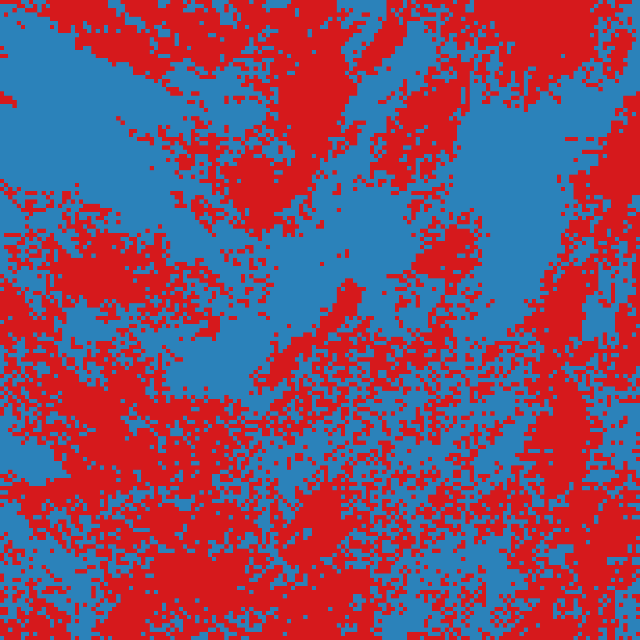
Reproduce this texture procedurally as a WebGL 1 fragment shader.

```glsl
precision highp float;

uniform vec2 u_resolution;

const vec3 BLUE = vec3(0.17, 0.51, 0.73);
const vec3 RED = vec3(0.84, 0.10, 0.11);
const float CELLS = 154.0;
const float EDGE_SOFTNESS = 0.06;

float hash(vec2 p) {
    return fract(sin(dot(p, vec2(127.1, 311.7))) * 43758.5453);
}

float valueNoise(vec2 p) {
    vec2 i = floor(p);
    vec2 f = fract(p);
    vec2 w = f * f * (3.0 - 2.0 * f);
    float low = mix(hash(i), hash(i + vec2(1.0, 0.0)), w.x);
    float high = mix(hash(i + vec2(0.0, 1.0)), hash(i + vec2(1.0, 1.0)), w.x);
    return mix(low, high, w.y);
}

// Octaves centred on zero, from broad patches to ragged borders
float patches(vec2 p, float frequency, float gain) {
    float sum = 0.0;
    float amplitude = 1.0;
    for (int i = 0; i < 4; i++) {
        sum += amplitude * (valueNoise(p * frequency + float(i) * 17.3) - 0.5);
        frequency *= 2.0;
        amplitude *= gain;
    }
    return sum;
}

// Shallow falling patches on the left, steep rising ones on the right
float slantedPatches(vec2 p) {
    vec2 falling = vec2(0.8 * p.x, 1.2 * (p.y + 0.3 * p.x));
    vec2 rising = vec2(1.2 * (p.x - 0.45 * p.y), 0.8 * p.y) + 5.0;
    float side = smoothstep(0.3, 0.5, p.x);
    return mix(patches(falling, 8.0, 0.8), patches(rising, 8.0, 0.8), side);
}

float softBlob(vec2 p, vec2 centre, vec2 radius) {
    vec2 d = (p - centre) / radius;
    return exp(-dot(d, d));
}

// One for a red cell, zero for a blue one
float cellClass(vec2 cell) {
    vec2 p = (cell + 0.5) / CELLS;
    float field = slantedPatches(p) + 0.075;

    // Open blue areas
    field -= 0.55 * softBlob(p, vec2(0.14, 0.80), vec2(0.22, 0.11));
    field -= 0.5 * softBlob(p, vec2(0.87, 0.58), vec2(0.18, 0.14));

    // Speckle, strongest towards the bottom
    float roughness = mix(1.1, 0.5, smoothstep(0.1, 0.8, p.y));
    roughness *= 0.4 + 1.2 * valueNoise(p * 9.0 + 41.0);
    field += roughness * (hash(cell + 73.0) - 0.5);
    return step(0.0, field);
}

// Square cells joined by narrow soft edges
float raster(vec2 p) {
    vec2 q = p * CELLS - 0.5;
    vec2 i = floor(q);
    vec2 w = smoothstep(0.5 - EDGE_SOFTNESS, 0.5 + EDGE_SOFTNESS, fract(q));
    float low = mix(cellClass(i), cellClass(i + vec2(1.0, 0.0)), w.x);
    float high = mix(cellClass(i + vec2(0.0, 1.0)), cellClass(i + vec2(1.0, 1.0)), w.x);
    return mix(low, high, w.y);
}

void main() {
    vec2 uv = gl_FragCoord.xy / min(u_resolution.x, u_resolution.y);
    gl_FragColor = vec4(mix(BLUE, RED, raster(uv)), 1.0);
}
```
